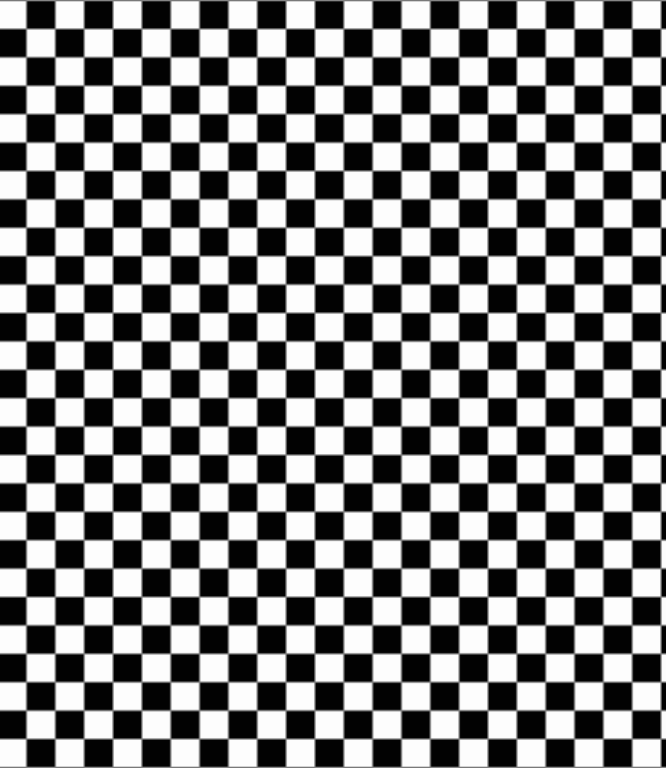
Give the GLSL for this pattern, as a Shadertoy shader.

```glsl
// Black and white checkerboard with softly blurred square edges.

const vec2  CELLS  = vec2(23.09, 27.04);  // squares across and down the canvas
const vec2  SHIFT  = vec2(0.081, -0.02);  // grid offset, in squares
const float SOFT   = 0.05;                // half width of the edge blur, in squares
const vec3  DARK   = vec3(0.006);
const vec3  LIGHT  = vec3(0.992);

// Signed distance to the nearest grid line; the sign alternates per square.
vec2 stripeDistance(vec2 p) {
    return abs(mod(p - 0.5, 2.0) - 1.0) - 0.5;
}

void mainImage(out vec4 fragColor, in vec2 fragCoord) {
    vec2 grid = fragCoord / iResolution.xy * CELLS + SHIFT;

    // Linear edge ramp, never narrower than one pixel
    vec2 ramp = max(vec2(SOFT), 0.5 * CELLS / iResolution.xy);
    vec2 stripes = clamp(stripeDistance(grid) / ramp, -1.0, 1.0);

    // The product of both stripe signs gives the checker
    float checker = 0.5 + 0.5 * stripes.x * stripes.y;
    fragColor = vec4(mix(DARK, LIGHT, checker), 1.0);
}
```
